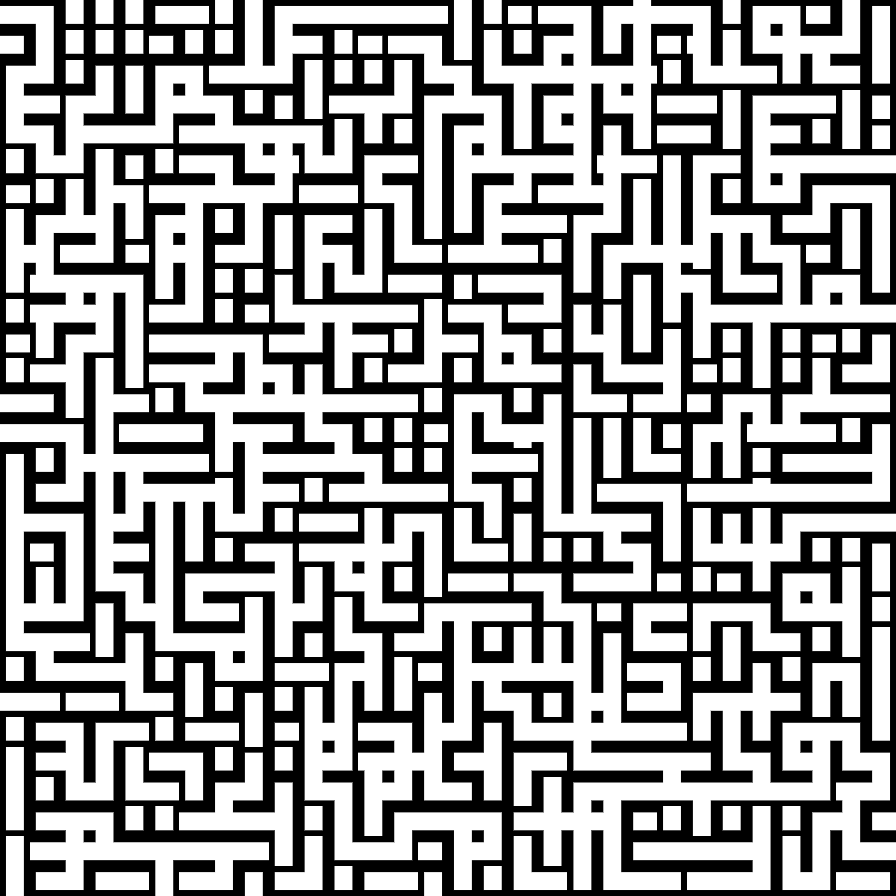
Write a WebGL 1 fragment shader that draws this pattern.

```glsl
precision highp float;
// Black and white maze of square tiles with corridors, closed rooms and notched walls.

uniform vec2 u_resolution;

const float CELLS = 30.0;          // tiles across the canvas
const float HALF_WALL = 0.2;       // wall thickness inside a tile, in tiles
const float OPEN_CHANCE = 0.42;    // share of tile edges with a passage
const float THROUGH_CHANCE = 0.7;  // share of dead ends that notch the far wall
const float NOTCH_CHANCE = 0.02;   // share of other walls that get a notch
const float TOP_ROOM_SHARE = 0.6;  // share of closed rooms notched at the top
const vec3 WALL = vec3(0.0);
const vec3 FLOOR = vec3(1.0);

float hash(vec2 p, float seed) {
  vec3 q = fract(vec3(p.xyx + seed * 7.31) * vec3(0.1031, 0.1030, 0.0973));
  q += dot(q, q.yzx + 33.33);
  return fract((q.x + q.y) * q.z);
}

// 1 where the edge before this tile on one axis is a passage; the rim stays shut.
float passage(vec2 cell, float along, float seed) {
  float inside = step(0.5, along) * step(along, CELLS - 0.5);
  return inside * step(hash(cell, seed), OPEN_CHANCE);
}

// Openings of a tile in the order right, top, left, bottom.
vec4 openings(vec2 cell) {
  vec4 arms = vec4(passage(cell + vec2(1.0, 0.0), cell.x + 1.0, 1.0),
                   passage(cell + vec2(0.0, 1.0), cell.y + 1.0, 2.0),
                   passage(cell, cell.x, 1.0),
                   passage(cell, cell.y, 2.0));
  float count = dot(arms, vec4(1.0));
  float pick = hash(cell, 3.0);

  if (count < 0.5) {
    // Closed room: notch one wall.
    float side = floor(hash(cell, 4.0) * 4.0);
    if (pick < TOP_ROOM_SHARE) side = 1.0;
    arms = 1.0 - step(0.5, abs(vec4(0.0, 1.0, 2.0, 3.0) - side));
  } else if (count < 1.5) {
    // Dead end: run straight on into the opposite wall.
    if (pick < THROUGH_CHANCE) arms = max(arms, arms.zwxy);
  } else {
    vec4 chance = vec4(hash(cell, 5.0), hash(cell, 6.0),
                       hash(cell, 7.0), hash(cell, 8.0));
    arms = max(arms, step(chance, vec4(NOTCH_CHANCE)));
  }
  return arms;
}

float boxDistance(vec2 p, vec2 halfSize) {
  vec2 d = abs(p) - halfSize;
  return max(d.x, d.y);
}

// Distance to a corridor from the tile centre past its edge along +x.
float armDistance(vec2 p, float halfWidth) {
  return boxDistance(p - vec2(0.5, 0.0), vec2(0.5 + halfWidth, halfWidth));
}

void main() {
  vec2 position = gl_FragCoord.xy / u_resolution * CELLS;
  vec2 cell = floor(position);
  vec2 p = position - cell - 0.5;
  float halfWidth = 0.5 - HALF_WALL;

  // Floor of the tile: centre square joined with its open arms.
  vec4 arms = openings(cell);
  float d = boxDistance(p, vec2(halfWidth));
  if (arms.x > 0.5) d = min(d, armDistance(p, halfWidth));
  if (arms.y > 0.5) d = min(d, armDistance(p.yx, halfWidth));
  if (arms.z > 0.5) d = min(d, armDistance(-p, halfWidth));
  if (arms.w > 0.5) d = min(d, armDistance(-p.yx, halfWidth));

  // One pixel wide coverage ramp.
  float pixel = CELLS / min(u_resolution.x, u_resolution.y);
  float coverage = clamp(0.5 - d / pixel, 0.0, 1.0);
  gl_FragColor = vec4(mix(WALL, FLOOR, coverage), 1.0);
}
```
